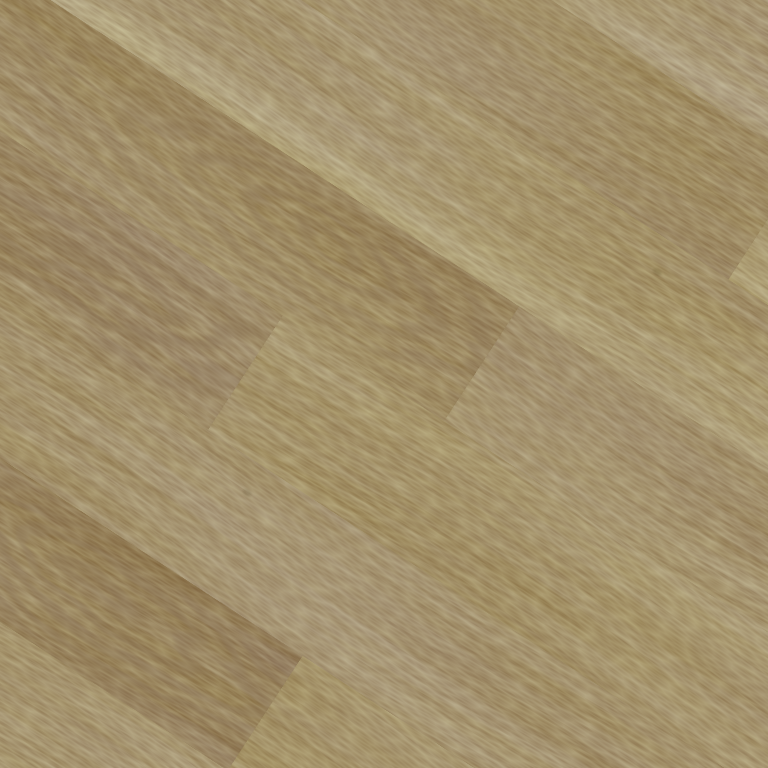
A Shadertoy shader for this texture:

```glsl
vec2 hash2(vec2 p) {
    return fract(sin(vec2(dot(p, vec2(127.1, 311.7)), dot(p, vec2(269.5, 183.3)))) * 4375.85);
}

// Distance to the nearest scattered cell point
float cellular(vec2 p) {
    float nearest = 2.0;
    vec2 cell = floor(p);
    for (int y = -1; y <= 1; y++)
    for (int x = -1; x <= 1; x++) {
        vec2 c = cell + vec2(x, y);
        nearest = min(nearest, length(c + hash2(c) - p));
    }
    return nearest;
}

// Rotated, mutually warped sine octaves, roughly -1 to 1
float layeredSines(vec2 p) {
    float sum = 0.0, weight = 0.5;
    for (int i = 0; i < 5; i++) {
        sum += weight * sin(p.x + 1.4 * sin(p.y + 0.7 * float(i)));
        p = mat2(0.8, 0.6, -0.6, 0.8) * p * 1.75 + 2.3;
        weight *= 0.62;
    }
    return sum;
}

// Per row: end joint, tone before it, tone after it, pale lower edge
const vec4 rows[8] = vec4[8](
    vec4(2.00, 0.62, 0.62, 0.10), vec4(0.993, 0.30, 0.85, 0.00),
    vec4(2.00, 0.50, 0.50, 0.42), vec4(0.784, 0.24, 0.46, 0.14),
    vec4(0.533, 0.18, 0.60, 0.00), vec4(2.00, 0.46, 0.46, 0.12),
    vec4(0.797, 0.10, 0.66, 0.00), vec4(2.00, 0.74, 0.74, 0.00));

vec3 plankFloor(vec2 uv) {
    // Axes along and across the boards
    vec2 p = mat2(0.837, -0.547, 0.547, 0.837) * vec2(uv.x, 1.0 - uv.y);
    float across = (p.y - 0.1425) / 0.1784;
    float row = floor(across);
    float v = across - row;
    vec4 board = rows[int(clamp(row + 4.0, 0.0, 7.0))];
    float afterJoint = step(board.x, p.x);
    vec2 seed = hash2(vec2(row + 9.0, afterJoint + 3.0));
    vec2 offset = 30.0 * seed;

    // Broad bands, long streaks, thin dark lines and fine fibres
    vec2 g = p + vec2(0.0, 0.006 * sin(p.x * 7.0 + offset.x));
    float broad = layeredSines(g * vec2(2.0, 24.0) + offset);
    float streak = layeredSines(g * vec2(4.0, 130.0) + offset.yx);
    float lines = smoothstep(0.15, 0.7, layeredSines(g * vec2(8.0, 310.0) + offset));
    float fibre = cellular(g * vec2(38.0, 235.0) + offset) - 0.5;

    // Nested oval growth rings, strongest on the darker boards
    float tone = mix(board.y, board.z, afterJoint);
    float field = layeredSines(p * vec2(5.0, 14.0) + offset.yx);
    vec2 fromHeart = vec2(0.28 * (p.x - min(board.x, 1.0) + 0.25), 0.1784 * (v - 0.4));
    float rings = sin(240.0 * length(fromHeart) + 7.0 * field + 1.2 * streak);
    float figure = smoothstep(0.32, 0.2, tone) * smoothstep(0.2, 0.05, length(fromHeart));
    figure = (0.15 + 0.85 * figure) * smoothstep(0.0, 0.2, v) * smoothstep(1.0, 0.85, v);

    tone += 0.19 * broad + 0.16 * streak - 0.26 * (lines - 0.3) + 0.85 * fibre;
    tone += 0.16 * figure * rings + board.w * smoothstep(0.45, 0.9, v);
    vec3 color = mix(vec3(0.592, 0.508, 0.362), vec3(0.698, 0.642, 0.490), tone);

    // Golden to grey shift between boards, along bands and within the figure
    color.b += 0.014 * (seed.y - 0.5) + 0.018 * field + 0.016 * streak;
    color = mix(color, vec3(0.59, 0.515, 0.41), 0.3 * figure * smoothstep(0.2, -0.9, rings));

    // Sparse small knots
    vec2 knotCell = floor(p * 4.0);
    vec2 knotShift = fract(p * 4.0) - 0.25 - 0.5 * hash2(knotCell);
    float knot = smoothstep(0.03, 0.008, length(knotShift * vec2(0.8, 1.2)));
    color -= 0.07 * knot * step(0.88, hash2(knotCell + 17.0).x);

    // Very faint seams along edges and end joints
    float edge = min(min(v, 1.0 - v) * 0.1784, abs(p.x - board.x));
    return color - 0.008 * smoothstep(0.003, 0.0, edge);
}

void mainImage(out vec4 fragColor, in vec2 fragCoord) {
    // Four samples smooth the board edges
    vec3 color = vec3(0.0);
    for (int i = 0; i < 4; i++) {
        vec2 jitter = vec2(i % 2, i / 2) * 0.5 - 0.25;
        color += plankFloor((fragCoord + jitter) / iResolution.xy);
    }
    fragColor = vec4(color / 4.0, 1.0);
}
```
